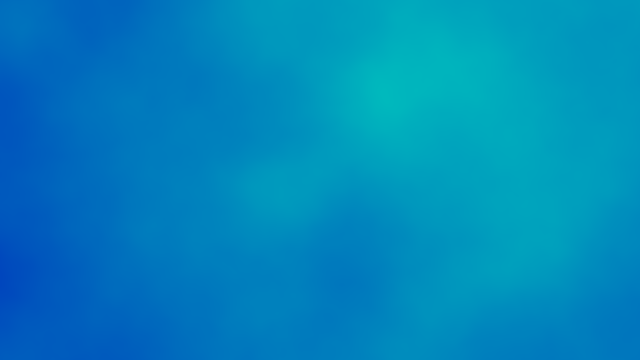
This background is drawn by a Shadertoy shader. Its source:

```glsl
const float BLUE = 0.74;
const float GREEN_LEFT = 0.33;
const float GREEN_RIGHT = 0.56;
const float VERTICAL_SLOPE = 0.06;
const float ASPECT = 16.0 / 9.0;
const float CLOUD_SCALE = 4.0;
const float CLOUD_AMOUNT = 0.035;
const int CLOUD_OCTAVES = 4;

// Soft spots: centre x, centre y, radius, strength (in canvas heights)
const vec4 LIGHTS[10] = vec4[10](
    vec4(1.06, 0.74, 0.13, 0.08),
    vec4(1.24, 0.76, 0.30, 0.11),
    vec4(1.55, 0.33, 0.25, 0.10),
    vec4(0.78, 0.47, 0.16, 0.08),
    vec4(0.42, 0.40, 0.30, 0.07),
    vec4(0.75, 1.00, 0.20, 0.07),
    vec4(0.03, 0.97, 0.14, 0.06),
    vec4(0.03, 0.00, 0.10, 0.05),
    vec4(0.22, 0.75, 0.20, 0.04),
    vec4(1.22, 0.18, 0.15, 0.03));
const vec4 SHADES[6] = vec4[6](
    vec4(1.00, 0.25, 0.18, 0.06),
    vec4(1.79, 0.15, 0.25, 0.10),
    vec4(1.50, 0.00, 0.18, 0.05),
    vec4(0.00, 0.74, 0.10, 0.03),
    vec4(0.00, 0.24, 0.12, 0.05),
    vec4(0.28, 1.00, 0.12, 0.03));

vec2 hashGradient(vec2 cell) {
    vec3 q = fract(cell.xyx * vec3(0.1031, 0.1030, 0.0973));
    q += dot(q, q.yzx + 33.33);
    float angle = 6.2832 * fract((q.x + q.y) * q.z);
    return vec2(cos(angle), sin(angle));
}

float gradientNoise(vec2 p) {
    vec2 cell = floor(p);
    vec2 f = p - cell;
    vec2 u = f * f * f * (f * (f * 6.0 - 15.0) + 10.0);
    vec2 e = vec2(0.0, 1.0);
    float a = dot(hashGradient(cell), f);
    float b = dot(hashGradient(cell + e.yx), f - e.yx);
    float c = dot(hashGradient(cell + e.xy), f - e.xy);
    float d = dot(hashGradient(cell + e.yy), f - e.yy);
    return mix(mix(a, b, u.x), mix(c, d, u.x), u.y);
}

float clouds(vec2 p) {
    float sum = 0.0;
    float weight = 1.0;
    for (int i = 0; i < CLOUD_OCTAVES; i++) {
        sum += weight * gradientNoise(p);
        p = mat2(1.6, 1.2, -1.2, 1.6) * p + 7.3;
        weight *= 0.5;
    }
    return sum;
}

float softSpot(vec2 p, vec4 spot) {
    vec2 d = (p - spot.xy) / spot.z;
    return spot.w * exp(-dot(d, d));
}

void mainImage(out vec4 fragColor, in vec2 fragCoord) {
    vec2 uv = fragCoord / iResolution.xy;
    vec2 p = uv * vec2(ASPECT, 1.0);

    // Broad gradient
    float green = mix(GREEN_LEFT, GREEN_RIGHT, smoothstep(-0.05, 0.65, uv.x));
    green += VERTICAL_SLOPE * (uv.y - 0.5);

    // Glows and shadows
    for (int i = 0; i < LIGHTS.length(); i++) green += softSpot(p, LIGHTS[i]);
    for (int i = 0; i < SHADES.length(); i++) green -= softSpot(p, SHADES[i]);

    // Fine mist
    green += CLOUD_AMOUNT * clouds(p * CLOUD_SCALE);

    fragColor = vec4(0.0, clamp(green, 0.0, 1.0), BLUE, 1.0);
}
```
